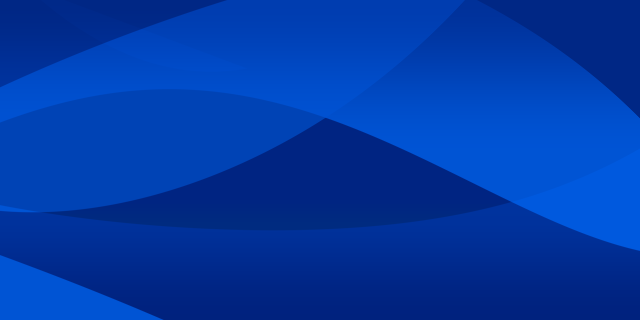
Give the GLSL for this background, as a Shadertoy shader.

```glsl
// Wave heights at five evenly spaced stations, as fractions of canvas height
const float RIDGE[5]  = float[5](0.617, 0.721, 0.638, 0.417, 0.216);
const float SWEEP[5]  = float[5](0.341, 0.365, 0.487, 0.706, 1.052);
const float BOWL[5]   = float[5](0.359, 0.294, 0.283, 0.344, 0.536);
const float CREST[5]  = float[5](0.727, 0.930, 1.083, 1.189, 1.245);
const float SLOPE[5]  = float[5](1.443, 1.365, 1.208, 0.995, 0.630);
const float CORNER[5] = float[5](0.203, 0.005, -0.229, -0.500, -0.797);
const float SWEEP_SPAN = 0.75;   // share of the width covered by SWEEP

const vec3 NAVY       = vec3(0.0, 0.140, 0.510);
const vec3 NAVY_SOFT  = vec3(0.0, 0.170, 0.500);
const vec3 NIGHT      = vec3(0.0, 0.152, 0.520);
const vec3 DUSK       = vec3(0.0, 0.200, 0.620);
const vec3 FLOOR_DARK = vec3(0.0, 0.132, 0.495);
const vec3 BACK_TOP   = vec3(0.0, 0.190, 0.600);
const vec3 FRONT_TOP  = vec3(0.0, 0.238, 0.690);
const vec3 FRONT_LOW  = vec3(0.0, 0.318, 0.820);
const vec3 LEAF       = vec3(0.0, 0.262, 0.710);
const vec3 BRIGHT     = vec3(0.0, 0.328, 0.832);
const vec3 BRIGHTEST  = vec3(0.0, 0.350, 0.870);
const vec3 SHEEN      = vec3(0.0, 0.008, 0.018);

// Smooth polynomial through five heights (Neville's scheme), t in 0..4
float waveHeight(float t, float h[5]) {
    for (int order = 1; order < 5; order++)
        for (int i = 0; i < 5 - order; i++)
            h[i] = mix(h[i], h[i + 1], (t - float(i)) / float(order));
    return h[0];
}

// Antialiased coverage of the side where d is positive
float cover(float d) {
    float edge = 0.75 / iResolution.y;
    return smoothstep(-edge, edge, d);
}

void mainImage(out vec4 fragColor, in vec2 fragCoord) {
    vec2 uv = fragCoord / iResolution.xy;
    float y = uv.y;
    float t = 4.0 * uv.x;

    float aboveRidge = cover(y - waveHeight(t, RIDGE));
    float aboveSweep = cover(y - waveHeight(t / SWEEP_SPAN, SWEEP));
    float aboveCrest = cover(y - waveHeight(t, CREST));
    float aboveSlope = cover(y - waveHeight(t, SLOPE));
    float belowBowl  = cover(waveHeight(t, BOWL) - y);
    float inCorner   = cover(waveHeight(t, CORNER) - y);

    // Upper bands
    vec3 back  = mix(BRIGHT, BACK_TOP, smoothstep(0.52, 1.02, y));
    vec3 front = mix(FRONT_LOW, FRONT_TOP, smoothstep(0.62, 1.0, y));
    vec3 night = mix(DUSK, NIGHT, smoothstep(0.70, 1.0, y));
    vec3 upper = mix(back, NIGHT, aboveSlope);
    upper = mix(upper, front, aboveSweep);
    upper = mix(upper, night, aboveCrest);
    upper = mix(upper, BRIGHTEST, belowBowl);

    // Faint lens of light at the upper left
    vec2 lens = vec2(2.0 * uv.x, y) - vec2(0.66, 0.776);
    float inLens = cover(lens.y - 0.79 * lens.x * lens.x)
                 * cover(0.052 - 0.375 * lens.x - lens.y);
    upper += SHEEN * inLens;

    // Lower bands
    vec3 hollow = mix(NAVY_SOFT, NAVY, smoothstep(0.28, 0.40, y));
    vec3 ground = mix(FLOOR_DARK, DUSK, smoothstep(0.0, 0.36, y));
    vec3 lower  = mix(hollow, ground, belowBowl);
    lower = mix(lower, mix(LEAF, BRIGHT, belowBowl), aboveSweep);

    vec3 color = mix(lower, upper, aboveRidge);
    color = mix(color, BRIGHT, inCorner);
    fragColor = vec4(color, 1.0);
}
```
